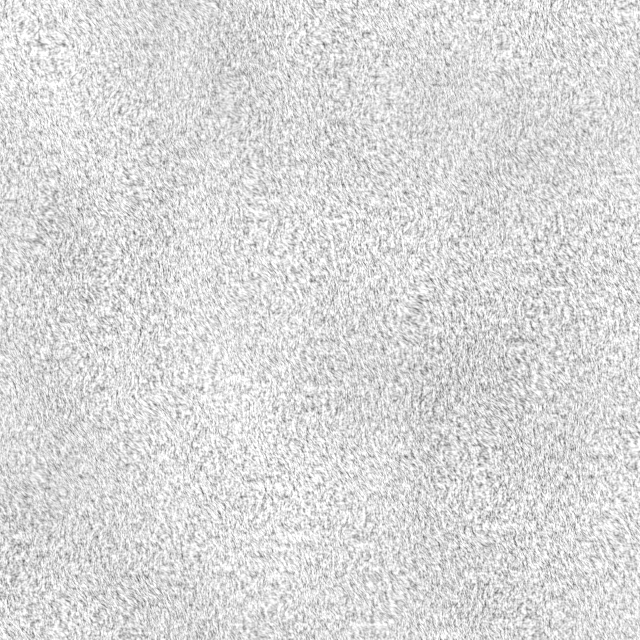
Write a Shadertoy shader that draws this texture.

```glsl
#define GRAIN_SCALE vec2(150.0, 65.0)
#define FINE_SCALE vec2(270.0, 160.0)
#define GRIT_SCALE vec2(400.0, 300.0)
#define GRAIN_WEIGHT 0.52
#define FINE_WEIGHT 0.66
#define GRIT_WEIGHT 0.48
#define MOTTLE_WEIGHT 0.17
#define LEAN 0.22
#define MID_TONE 0.867
#define CONTRAST 0.095
#define SHADOW_SKEW 0.007
#define NOISE_DEVIATION 0.216

// Unit gradient from an integer hash of the lattice cell
vec2 cellGradient(vec2 cell) {
    uvec2 k = uvec2(ivec2(cell));
    uint h = k.x * 1597u + k.y * 51749u + 977u;
    h = (h ^ (h >> 15)) * 73244475u;
    h = (h ^ (h >> 13)) * 73244475u;
    h ^= h >> 16;
    float angle = float(h & 65535u) * 6.28319 / 65536.0;
    return vec2(cos(angle), sin(angle));
}

float gradientNoise(vec2 p) {
    vec2 cell = floor(p);
    vec2 f = p - cell;
    vec2 fade = f * f * f * (f * (f * 6.0 - 15.0) + 10.0);
    vec2 right = vec2(1.0, 0.0);
    vec2 up = vec2(0.0, 1.0);
    float bottom = mix(dot(cellGradient(cell), f),
                       dot(cellGradient(cell + right), f - right), fade.x);
    float top = mix(dot(cellGradient(cell + up), f - up),
                    dot(cellGradient(cell + 1.0), f - 1.0), fade.x);
    return mix(bottom, top, fade.y);
}

// Lean the upright grain to the left and let its direction wander
vec2 bendGrain(vec2 p) {
    float wander = 0.03 * gradientNoise(p * 7.0 + 31.0)
                 + 0.008 * gradientNoise(p * 25.0 + 57.0);
    return vec2(p.x + LEAN * p.y + wander, p.y);
}

// Elongated grains, finer crumbs and sharp grit
float plasterRelief(vec2 p) {
    return GRAIN_WEIGHT * gradientNoise(p * GRAIN_SCALE)
         + FINE_WEIGHT * gradientNoise(p * FINE_SCALE + 13.7)
         + GRIT_WEIGHT * gradientNoise(p * GRIT_SCALE + 71.3);
}

void mainImage(out vec4 fragColor, in vec2 fragCoord) {
    vec2 p = fragCoord / iResolution.y;

    // Broad patches shift the brightness and the roughness
    float mottle = gradientNoise(p * 3.0 + 5.3)
                 + 0.6 * gradientNoise(p * vec2(14.0, 6.0) + 19.1);
    float roughness = 1.0 + 0.4 * gradientNoise(p * 3.5 + 43.6);

    float relief = roughness * plasterRelief(bendGrain(p)) + MOTTLE_WEIGHT * mottle;
    float level = relief / NOISE_DEVIATION;

    // Deep shadows in the pits, compressed highlights on the grains
    float tone = MID_TONE + CONTRAST * level - SHADOW_SKEW * level * level;
    fragColor = vec4(vec3(clamp(tone, 0.0, 1.0)), 1.0);
}
```
